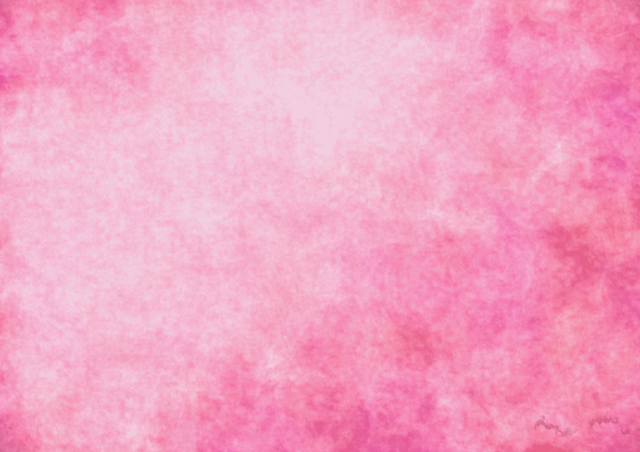
This texture is drawn by a WebGL 1 fragment shader. Its source:

```glsl
precision highp float;
// Worn pink paper: pale diagonal glow, blotchy rose stains, fine fibrous grain.

uniform vec2 u_resolution;

float hash(vec2 p) {
  return fract(sin(dot(p, vec2(127.1, 311.7))) * 43758.5453);
}

float noise(vec2 p) {
  vec2 cell = floor(p);
  vec2 f = fract(p);
  f = f * f * (3.0 - 2.0 * f);
  return mix(mix(hash(cell), hash(cell + vec2(1.0, 0.0)), f.x),
             mix(hash(cell + vec2(0.0, 1.0)), hash(cell + 1.0), f.x), f.y);
}

float fbm(vec2 p) {
  float sum = 0.0;
  float weight = 0.5;
  for (int i = 0; i < 5; i++) {
    sum += weight * noise(p);
    p = mat2(1.6, 1.2, -1.2, 1.6) * p + 7.3;
    weight *= 0.6;
  }
  return sum / 1.153;
}

float spot(vec2 p, vec2 center, vec2 size) {
  vec2 q = (p - center) / size;
  return exp(-dot(q, q));
}

// Broad layout: 0 is pale, 1 is deep rose
float stainLayout(vec2 uv) {
  float diagonal = uv.x * 0.8 + (1.0 - uv.y) * 0.6;
  float depth = 0.09 + 0.46 * smoothstep(0.42, 1.15, diagonal);
  depth += 0.4 * exp(-uv.x * 22.0) + 0.24 * exp(-(1.0 - uv.x) * 18.0);
  depth += 0.38 * exp(-uv.y * 13.0) + 0.16 * exp(-(1.0 - uv.y) * 16.0);
  depth += 0.42 * spot(uv, vec2(0.07, 0.94), vec2(0.15, 0.15));
  depth += 0.42 * spot(uv, vec2(0.19, 0.85), vec2(0.05, 0.07));
  depth += 0.2 * spot(uv, vec2(0.84, 0.93), vec2(0.2, 0.16));
  depth += 0.16 * spot(uv, vec2(0.87, 0.36), vec2(0.13, 0.16));
  depth += 0.14 * spot(uv, vec2(0.42, 0.12), vec2(0.14, 0.12));
  depth -= 0.12 * spot(uv, vec2(0.58, 0.8), vec2(0.11, 0.14));
  return depth;
}

// Faint pale scratches scattered over the sheet
float scratches(vec2 p, float aspect) {
  float mark = 0.0;
  for (int i = 0; i < 14; i++) {
    float id = float(i);
    vec2 start = vec2(hash(vec2(id, 1.0)) * aspect, hash(vec2(id, 2.0)));
    float angle = 1.1 + 1.2 * hash(vec2(id, 3.0));
    vec2 dir = vec2(cos(angle), sin(angle));
    vec2 rel = p - start;
    float along = clamp(dot(rel, dir), 0.0, 0.03 + 0.05 * hash(vec2(id, 4.0)));
    float dist = length(rel - dir * along);
    mark = max(mark, 1.0 - smoothstep(0.0005, 0.0032, dist));
  }
  return mark;
}

void main() {
  vec2 uv = gl_FragCoord.xy / u_resolution;
  float aspect = u_resolution.x / u_resolution.y;
  vec2 p = vec2(uv.x * aspect, uv.y);

  // Clouds and mottles, ragged by a small warp
  vec2 warp = vec2(fbm(p * 9.0), fbm(p * 9.0 + 31.0)) - 0.5;
  float clouds = fbm(p * 6.0 + warp * 0.9 + 3.7) - 0.5;
  float mottle = fbm(p * 17.0 + warp * 1.2 + 17.0) - 0.5;
  float depth = stainLayout(uv + warp * 0.07);
  float strength = 0.5 + 1.0 * smoothstep(0.05, 0.65, depth);
  depth += strength * (0.5 * clouds + 0.64 * mottle);

  // Soft vertical runs, woven fibres and grain
  float runs = noise(p * vec2(34.0, 5.0) + 40.0) - 0.5;
  float weft = noise(p * vec2(45.0, 165.0)) - 0.5;
  float warpThread = noise(p * vec2(165.0, 40.0) + 60.0) - 0.5;
  float grain = fbm(p * 75.0 + warp * 2.0) - 0.5;
  float tooth = noise(p * 190.0) - 0.5;
  depth += 0.07 * strength * runs + 0.07 * weft + 0.05 * warpThread;
  depth += (0.27 + 0.17 * strength) * grain + 0.12 * tooth;
  depth -= 0.09 * scratches(p, aspect);
  depth = clamp(depth, -0.02, 1.08);

  // Rose ramp, with patches leaning to magenta or coral
  vec3 color = mix(vec3(0.96, 0.8, 0.872), vec3(0.96, 0.4, 0.605), depth);
  color.r -= 0.05 * smoothstep(0.7, 1.1, depth) + 0.012 * smoothstep(0.12, 0.0, depth);
  float tint = fbm(p * 8.0 + 90.0) - 0.47;
  color += tint * depth * vec3(0.0, -0.03, 0.2);
  color.b -= 0.03 * spot(uv, vec2(0.97, 0.25), vec2(0.06, 0.18));

  // Brownish tide line near the lower right corner
  float tideY = 0.06 + 0.08 * (fbm(vec2(p.x * 26.0, 5.0)) - 0.5);
  float tide = 1.0 - smoothstep(0.001, 0.012, abs(uv.y - tideY + 0.04 * grain));
  tide *= smoothstep(0.8, 0.85, uv.x) * smoothstep(0.25, 0.65, noise(p * 45.0));
  color = mix(color, vec3(0.74, 0.28, 0.43), 0.5 * tide);

  // Dusty wear in the corners
  vec2 corner = abs(uv - 0.5) * 2.0;
  float wear = smoothstep(1.88, 2.04, corner.x + corner.y + 0.25 * mottle);
  color = mix(color, vec3(0.7, 0.36, 0.5), 0.4 * wear);

  gl_FragColor = vec4(clamp(color, 0.0, 1.0), 1.0);
}
```
